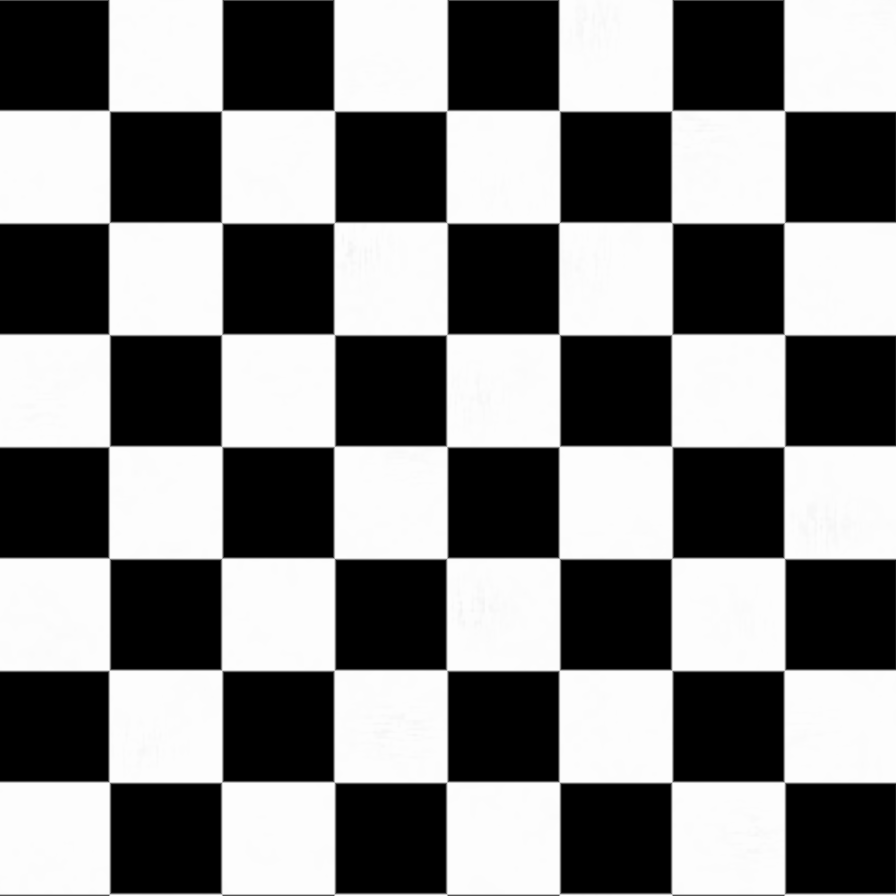
Write a Shadertoy shader that draws this pattern.

```glsl
const vec2 CELLS = vec2(7.963, 8.008);    // squares across and down
const vec2 OFFSET = vec2(0.025, 0.006);   // slight misregistration at the top left
const float EDGE_WIDTH = 0.032;           // soft border, in squares
const float EDGE_SHIFT = -0.006;          // border sits just inside the black
const vec3 WHITE = vec3(0.994);
const vec3 BLACK = vec3(0.0);

float hash(vec2 p) {
    vec3 q = fract(vec3(p.xyx) * 0.1031);
    q += dot(q, q.yzx + 33.33);
    return fract((q.x + q.y) * q.z);
}

float valueNoise(vec2 p) {
    vec2 i = floor(p);
    vec2 f = fract(p);
    f = f * f * (3.0 - 2.0 * f);
    return mix(mix(hash(i), hash(i + vec2(1, 0)), f.x),
               mix(hash(i + vec2(0, 1)), hash(i + vec2(1, 1)), f.x), f.y);
}

// Signed distance to the checker edges, negative inside black squares
float checkerDistance(vec2 p) {
    vec2 toLine = 0.5 - abs(fract(p) - 0.5);
    vec2 cell = floor(p);
    float side = mod(cell.x + cell.y, 2.0) * 2.0 - 1.0;
    return side * min(toLine.x, toLine.y);
}

// Faint streaked patch, placed and turned differently in each square
float smudge(vec2 p) {
    vec2 cell = floor(p);
    vec2 local = fract(p);
    vec2 center = 0.15 + 0.7 * vec2(hash(cell + 11.0), hash(cell + 23.0));
    float strength = hash(cell + 37.0);
    vec2 away = (local - center) / vec2(0.28, 0.22);
    float patchMask = exp(-dot(away, away)) * strength * strength;
    vec2 grain = hash(cell + 51.0) > 0.5 ? local : local.yx;
    float streaks = valueNoise(grain * vec2(40.0, 7.0) + cell * 19.0);
    float speckle = valueNoise(local * 28.0 + cell * 31.0);
    return patchMask * smoothstep(0.35, 0.95, mix(streaks, speckle, 0.35));
}

void mainImage(out vec4 fragColor, in vec2 fragCoord) {
    vec2 uv = fragCoord / iResolution.xy;
    vec2 p = vec2(uv.x, 1.0 - uv.y) * CELLS + OFFSET;

    // Soft grey border between squares, never thinner than a pixel
    float pixel = CELLS.y / min(iResolution.x, iResolution.y);
    float halfWidth = 0.5 * max(EDGE_WIDTH, 1.2 * pixel);
    float whiteness = smoothstep(-halfWidth, halfWidth, checkerDistance(p) - EDGE_SHIFT);

    // Paper wear shows on the white squares only
    float mottling = valueNoise(p * 13.0) * valueNoise(p * 3.0 + 7.0);
    vec3 paper = WHITE - 0.045 * smudge(p) - 0.010 * mottling;

    fragColor = vec4(mix(BLACK, paper, whiteness), 1.0);
}
```
